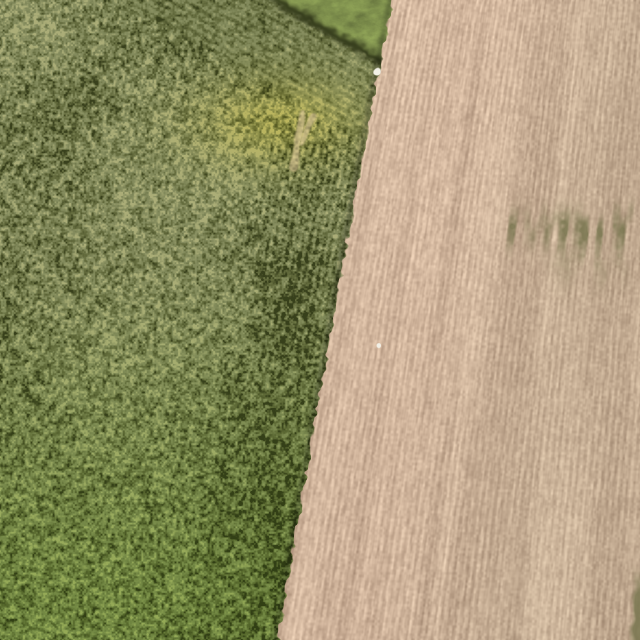
Give the GLSL for this texture, as a Shadertoy shader.

```glsl
const vec3 LEAF_SHADOW = vec3(0.22, 0.25, 0.11);
const vec3 LEAF_DARK = vec3(0.39, 0.42, 0.24);
const vec3 LEAF_MID = vec3(0.51, 0.54, 0.36);
const vec3 LEAF_LIGHT = vec3(0.67, 0.68, 0.47);
const vec3 SOIL_DARK = vec3(0.71, 0.60, 0.51);
const vec3 SOIL_LIGHT = vec3(0.87, 0.76, 0.66);
const vec3 GRASS = vec3(0.51, 0.58, 0.31);
const vec3 STRAW = vec3(0.76, 0.70, 0.51);
const vec3 WEED = vec3(0.47, 0.46, 0.31);
const vec3 CHALK = vec3(0.95, 0.94, 0.90);

const float ROW_COUNT = 92.0;        // crop and furrow rows per unit
const float LEAF_SCALE = 165.0;      // leaf clumps per unit
const float FAN_X = 1.41;            // where the soil furrows turn vertical
const float HEADLAND_SLOPE = 0.58;
const float HEADLAND_WIDTH = 0.135;
const float TAU = 6.2831853;

float hash(vec2 p) {
    vec3 q = fract(vec3(p.xyx) * 0.1031);
    q += dot(q, q.yzx + 33.33);
    return fract((q.x + q.y) * q.z);
}

float noise(vec2 p) {
    vec2 i = floor(p), f = fract(p);
    f = f * f * (3.0 - 2.0 * f);
    return mix(mix(hash(i), hash(i + vec2(1, 0)), f.x),
               mix(hash(i + vec2(0, 1)), hash(i + vec2(1, 1)), f.x), f.y);
}

float fbm(vec2 p) {
    float sum = 0.0, amp = 0.5;
    for (int i = 0; i < 4; i++) {
        sum += amp * noise(p);
        p = mat2(1.6, 1.2, -1.2, 1.6) * p + 7.3;
        amp *= 0.5;
    }
    return sum;
}

float glow(vec2 p, vec2 centre, vec2 radius) {
    vec2 d = (p - centre) / radius;
    return exp(-dot(d, d));
}

float segment(vec2 p, vec2 a, vec2 b) {
    vec2 ab = b - a;
    return length(p - a - ab * clamp(dot(p - a, ab) / dot(ab, ab), 0.0, 1.0));
}

float fieldEdge(float y) {
    return 0.434 + 0.172 * y + 0.008 * y * y * y * y;
}

vec3 leafRamp(float t) {
    vec3 c = mix(LEAF_SHADOW, LEAF_DARK, smoothstep(0.0, 0.35, t));
    c = mix(c, LEAF_MID, smoothstep(0.3, 0.62, t));
    return mix(c, LEAF_LIGHT, smoothstep(0.58, 1.0, t));
}

vec3 crop(vec2 p, float edgeDist, float headDist) {
    // Broad light and shade
    float t = 0.49 + 0.22 * (fbm(p * vec2(9.0, 5.0)) - 0.47);
    t += 0.15 * glow(p, vec2(0.22, 0.66), vec2(0.16, 0.22));
    t += 0.20 * glow(p, vec2(0.04, 0.96), vec2(0.09, 0.08));
    t += 0.16 * glow(p, vec2(0.38, 0.79), vec2(0.08, 0.07));
    t += 0.24 * glow(p, vec2(0.50, 0.83), vec2(0.06, 0.035));
    t += 0.07 * glow(p, vec2(0.10, 0.16), vec2(0.10, 0.20));
    t -= 0.22 * glow(p, vec2(0.46, 0.53), vec2(0.055, 0.16));
    t -= 0.20 * glow(p, vec2(0.41, 0.20), vec2(0.08, 0.28));
    t -= 0.10 * glow(p, vec2(0.10, 0.80), vec2(0.06, 0.13));
    t -= 0.11 * glow(p, vec2(0.0, 0.48), vec2(0.07, 0.22));

    // Rows turn along the headland
    float head = smoothstep(-HEADLAND_WIDTH - 0.012, -HEADLAND_WIDTH + 0.012, headDist);
    float nearEdge = smoothstep(-0.23, -0.03, edgeDist) * smoothstep(0.2, 0.65, p.y);
    float alongEdge = sin(TAU * ROW_COUNT * edgeDist) * (0.035 + 0.10 * nearEdge);
    float alongHead = sin(TAU * ROW_COUNT * 0.85 * headDist) * 0.10;
    t += mix(alongEdge, alongHead, head);
    t -= 0.12 * exp(-pow((headDist + HEADLAND_WIDTH) / 0.005, 2.0)) * noise(p * 30.0);

    // Leaf speckle
    float leaves = noise(p * LEAF_SCALE) + 0.8 * noise(p * LEAF_SCALE * 2.1 + 9.0) - 0.9;
    t += leaves * mix(0.72, 0.48, head);

    vec3 c = leafRamp(t);
    c *= mix(vec3(0.87, 0.98, 0.72), vec3(1.0), smoothstep(0.0, 0.65, p.y));
    float yellow = glow(p, vec2(0.44, 0.81), vec2(0.13, 0.07));
    c *= mix(vec3(1.0), vec3(1.10, 1.05, 0.78), yellow);

    // Flattened straw strip with a fork
    float wobble = 0.006 * (noise(p * 70.0) - 0.5);
    float strip = segment(p, vec2(0.473, 0.825), vec2(0.459, 0.738)) + wobble;
    float fork = segment(p, vec2(0.489, 0.82), vec2(0.471, 0.775)) + wobble;
    float bare = 1.0 - smoothstep(0.002, 0.008, min(strip, fork + 0.001));
    return mix(c, STRAW * (0.8 + 0.4 * noise(p * 220.0)), 0.8 * bare);
}

vec3 soil(vec2 p, float edgeDist) {
    float u = edgeDist / (FAN_X - fieldEdge(p.y));
    float t = 0.58 + 0.10 * (p.y - 0.5);
    t += 0.20 * sin(TAU * ROW_COUNT * u) * (0.4 + noise(vec2(u * 40.0, p.y * 7.0)));
    t += 0.55 * (noise(vec2(u * 48.0, p.y * 1.5)) - 0.5);
    t += 0.55 * (noise(vec2(u * 330.0, p.y * 70.0)) - 0.5);
    t += 0.50 * (noise(p * 240.0) - 0.5);
    t += 0.15 * exp(-edgeDist / 0.05) - 0.35 * exp(-edgeDist / 0.004);
    vec3 c = mix(SOIL_DARK, SOIL_LIGHT, t);
    c *= mix(vec3(1.0), vec3(0.97, 0.99, 0.98), smoothstep(0.1, 0.4, edgeDist));

    // Weeds showing between furrows
    float band = exp(-pow((p.y - 0.640 - 0.03 * (p.x - 0.8)) / 0.027, 2.0));
    band += 0.35 * exp(-pow((p.y - 0.595) / 0.04, 2.0)) * smoothstep(0.84, 0.9, p.x);
    float clumps = smoothstep(0.25, 0.75, noise(vec2(u * 75.0, p.y * 16.0)));
    float weeds = band * smoothstep(0.775, 0.80, p.x) * clumps * (0.5 + 0.6 * noise(p * 150.0));
    float verge = smoothstep(0.982, 0.995, p.x + 0.012 * noise(p * 60.0) - 0.006);
    weeds = max(weeds, verge * (1.0 - smoothstep(0.06, 0.12, p.y)));
    return mix(c, WEED, clamp(weeds, 0.0, 0.85));
}

void mainImage(out vec4 fragColor, in vec2 fragCoord) {
    vec2 p = fragCoord / iResolution.xy;
    float px = 1.0 / iResolution.y;
    float edgeDist = p.x - fieldEdge(p.y);
    float headDist = p.y - 1.0 + HEADLAND_SLOPE * (p.x - 0.423);
    float rough = 0.008 * (noise(p * 130.0) - 0.5);

    // Crop, then the grass corner and its shadow line
    vec3 c = crop(p, edgeDist, headDist);
    vec3 grass = GRASS * (0.72 + 0.55 * fbm(p * vec2(55.0, 75.0)));
    c = mix(c, grass, smoothstep(-px, px + 0.003, headDist + rough));
    float shade = exp(-pow((headDist - 0.004 + rough) / 0.009, 2.0));
    c = mix(c, LEAF_SHADOW * 0.8, 0.85 * shade * smoothstep(0.39, 0.44, p.x));
    c *= 1.0 - 0.22 * exp(-pow((edgeDist + 0.004) / 0.006, 2.0));

    // Tilled soil and pale stones
    c = mix(c, soil(p, max(edgeDist, 0.0)), smoothstep(-px, px, edgeDist + rough));
    float stone = min(length(p - vec2(0.589, 0.888)) - 0.005, length(p - vec2(0.592, 0.46)) - 0.003);
    c = mix(c, CHALK, 1.0 - smoothstep(-px, px, stone + rough * 0.5));
    fragColor = vec4(clamp(c, 0.0, 1.0), 1.0);
}
```
